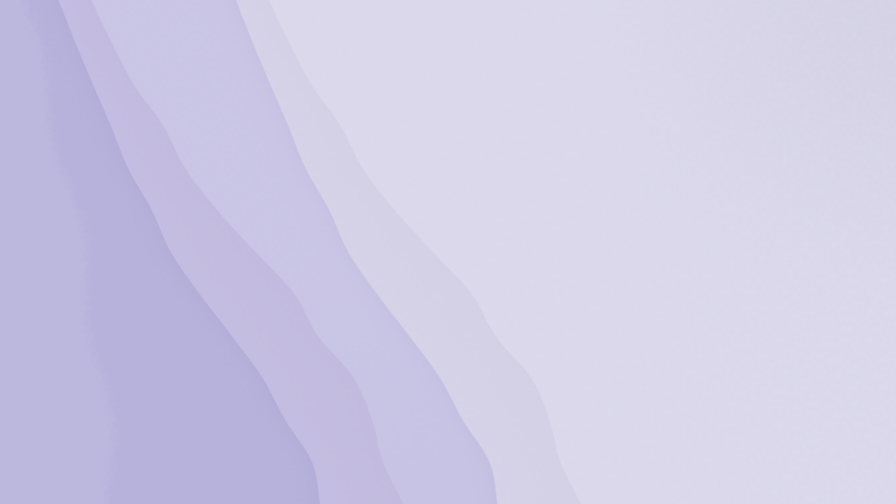
Write a WebGL 1 fragment shader that draws this background.

```glsl
precision highp float;
// Layered lavender paper: two wavy sheets sweep down over a darker base.
// Each sheet has a cut edge and a soft fold, both smooth spline curves;
// the second sheet repeats the first, shifted right. Cellular noise adds grain.

uniform vec2 u_resolution;

const vec3 BASE = vec3(0.718, 0.698, 0.859);
const vec3 BASE_WORN = vec3(0.733, 0.718, 0.868);
const vec3 MID_FOLD = vec3(0.763, 0.738, 0.878);
const vec3 MID = vec3(0.794, 0.775, 0.898);
const vec3 PALE_FOLD = vec3(0.834, 0.820, 0.905);
const vec3 PALE = vec3(0.859, 0.848, 0.925);
const float SHEET_SHIFT = 0.352;
const float SPANS = 12.0;

// Catmull-Rom weights at four knot distances
vec4 splineWeight(vec4 x) {
  vec4 a = abs(x);
  vec4 inner = (1.5 * a - 2.5) * a * a + 1.0;
  vec4 outer = ((2.5 - 0.5 * a) * a - 4.0) * a + 2.0;
  return mix(inner, outer, step(1.0, a)) * step(a, vec4(2.0));
}

// Spline through 16 evenly spaced knots, s in knot units
float spline(float s, vec4 k0, vec4 k1, vec4 k2, vec4 k3) {
  vec4 x = s - vec4(0.0, 1.0, 2.0, 3.0);
  return dot(splineWeight(x), k0) + dot(splineWeight(x - 4.0), k1)
       + dot(splineWeight(x - 8.0), k2) + dot(splineWeight(x - 12.0), k3);
}

// Horizontal place of the cut edge and of the fold, by depth from the top
float cutEdge(float depth) {
  return spline(depth * SPANS + 1.0,
    vec4(0.083, 0.116, 0.149, 0.184), vec4(0.220, 0.254, 0.301, 0.339),
    vec4(0.396, 0.460, 0.521, 0.566), vec4(0.619, 0.635, 0.645, 0.655));
}

float foldEdge(float depth) {
  return spline(depth * SPANS + 1.0,
    vec4(0.139, 0.181, 0.221, 0.265), vec4(0.324, 0.367, 0.431, 0.507),
    vec4(0.584, 0.631, 0.702, 0.738), vec4(0.760, 0.801, 0.843, 0.880));
}

vec2 hash2(vec2 p) {
  return fract(sin(vec2(dot(p, vec2(127.1, 311.7)),
                        dot(p, vec2(269.5, 183.3)))) * 43758.5);
}

// Distance to the nearest scattered point
float cellular(vec2 p) {
  vec2 cell = floor(p);
  float nearest = 2.0;
  for (int j = -1; j <= 1; j++) {
    for (int i = -1; i <= 1; i++) {
      vec2 c = cell + vec2(float(i), float(j));
      nearest = min(nearest, length(c + hash2(c) - p));
    }
  }
  return nearest;
}

// Lays a sheet over the colour below; cut and fold are signed distances
vec3 layPaper(vec3 below, vec3 foldTone, vec3 sheet, float cut, float fold, float blur) {
  float shade = 0.016 * exp(min(cut, 0.0) / 0.022);
  float across = clamp(cut / max(cut - fold, 0.001), 0.0, 1.0);
  vec3 band = foldTone + 0.008 * (0.5 - across);
  vec3 paper = mix(band, sheet, smoothstep(-blur, blur, fold));
  return mix(below - shade * vec3(1.0, 1.0, 0.6), paper, smoothstep(-blur, blur, cut));
}

void main() {
  vec2 p = gl_FragCoord.xy / u_resolution.y;
  float depth = 1.0 - p.y;
  float blur = 1.0 / u_resolution.y;
  float cut = p.x - cutEdge(depth);
  float fold = p.x - foldEdge(depth);
  float grain = cellular(p * 95.0) - 0.45;

  // Base with a lighter worn patch along the left side
  float wornEdge = 0.05 + 0.29 * depth - 0.11 * depth * depth
                 + 0.012 * sin(depth * 17.0) + 0.012 * grain;
  vec3 color = mix(BASE_WORN, BASE, smoothstep(-0.025, 0.015, p.x - wornEdge));

  // Middle sheet cools slightly toward the lower right
  vec3 midTone = MID - vec3(0.014, 0.010, 0.004) * smoothstep(0.45, 1.0, depth);
  color = layPaper(color, MID_FOLD, midTone, cut, fold, blur);

  // Pale sheet dims toward the upper right corner
  float corner = smoothstep(0.75, 0.0, length(p - vec2(1.82, 1.05)));
  vec3 paleTone = PALE - vec3(0.024, 0.024, 0.022) * corner;
  color = layPaper(color, PALE_FOLD, paleTone, cut - SHEET_SHIFT, fold - SHEET_SHIFT, blur);

  // Fine paper grain, stronger toward the right
  color += grain * mix(0.004, 0.010, smoothstep(0.9, 1.7, p.x));
  gl_FragColor = vec4(color, 1.0);
}
```
